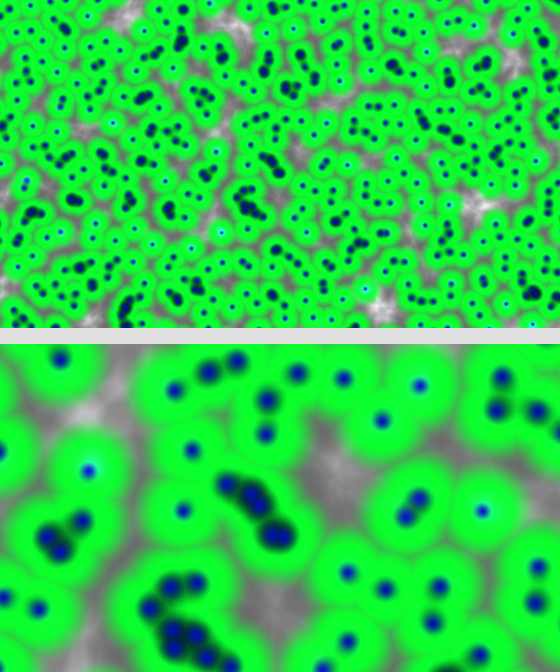
Top, the full canvas; bottom, a detail of the centre.
Reproduce this pattern procedurally as a Shadertoy shader.

```glsl
// Scattered seeds wrapped in green cells with blue cores, over a grey haze.
// The four nearest seed distances drive everything: the first sets the cell
// edge, the first three the core, and the third and fourth the haze.

// All lengths are fractions of the canvas height.
const float CELL = 0.129;              // side of a scatter square
const float MIN_SEEDS = 3.0;           // fewest seeds in a square
const float SEED_RANGE = 3.0;          // number of possible seed counts
const float EDGE_START = 0.026;        // green begins to fade
const float EDGE_END = 0.058;          // green is gone
const float CORE_AREA = 7.6e-4;        // distance product where green is full
const float CORE_RADIUS = 0.0085;      // blue dot
const float GLOW_RADIUS = 0.019;       // pale glow of lonely seeds
const float OPEN_START = 0.059;        // seed spacing that gives grey haze
const float OPEN_END = 0.107;          // seed spacing that gives white haze
const float HAZE_FLOOR = 0.42;         // darkest haze

const vec3 GREEN = vec3(0.04, 1.0, 0.17);
const vec3 CORE_DARK = vec3(0.0, 0.04, 0.10);
const vec3 DOT_BLUE = vec3(0.0, 0.03, 0.58);
const vec3 GLOW_CYAN = vec3(0.25, 0.10, 0.75);
const vec3 HAZE_TINT = vec3(1.0, 0.99, 1.0);

// Integer hash: three lattice values to three values in 0..1.
vec3 hash3(ivec3 lattice) {
    uvec3 v = uvec3(lattice + 512) * 1664525u + 1013904223u;
    v.x += v.y * v.z;
    v.y += v.z * v.x;
    v.z += v.x * v.y;
    v ^= v >> 16u;
    v.x += v.y * v.z;
    v.y += v.z * v.x;
    v.z += v.x * v.y;
    return vec3(v >> 8u) / 16777216.0;
}

// Puts d into an ascending list of four distances.
vec4 insertSorted(vec4 list, float d) {
    if (d < list.x) return vec4(d, list.xyz);
    if (d < list.y) return vec4(list.x, d, list.yz);
    if (d < list.z) return vec4(list.xy, d, list.z);
    if (d < list.w) return vec4(list.xyz, d);
    return list;
}

// Distances to the four nearest seeds, capped at one square.
vec4 nearestSeeds(vec2 p) {
    ivec2 home = ivec2(floor(p / CELL));
    vec4 nearest = vec4(CELL);
    for (int y = -1; y <= 1; y++) {
        for (int x = -1; x <= 1; x++) {
            ivec2 square = home + ivec2(x, y);
            int count = int(MIN_SEEDS + SEED_RANGE * hash3(ivec3(square, 99)).z);
            for (int i = 0; i < count; i++) {
                vec2 seed = (vec2(square) + hash3(ivec3(square, i)).xy) * CELL;
                nearest = insertSorted(nearest, distance(p, seed));
            }
        }
    }
    return nearest;
}

// Bell-shaped falloff.
float bell(float d, float radius) {
    return exp(-d * d / (radius * radius));
}

void mainImage(out vec4 fragColor, in vec2 fragCoord) {
    vec4 near = nearestSeeds(fragCoord / iResolution.y);

    // Haze brightens from grey to white with open space around the point.
    float spacing = 0.5 * (near.z + near.w);
    float openness = clamp((spacing - OPEN_START) / (OPEN_END - OPEN_START), 0.0, 1.0);
    openness *= openness;
    vec3 haze = HAZE_TINT * mix(HAZE_FLOOR, 1.0, openness);

    // Cell body: dark where seeds crowd together, green further out.
    float body = smoothstep(0.0, CORE_AREA, near.x * sqrt(near.y * near.z));
    vec3 color = mix(CORE_DARK, GREEN, body);

    // Blue dot, and a cyan glow for seeds that stand alone.
    color += DOT_BLUE * bell(near.x, CORE_RADIUS);
    color += GLOW_CYAN * openness * bell(near.x, GLOW_RADIUS);

    // Fade from the cell to the haze.
    float edge = smoothstep(EDGE_START, EDGE_END, near.x);
    color = mix(color, haze, edge);

    fragColor = vec4(clamp(color, 0.0, 1.0), 1.0);
}
```
